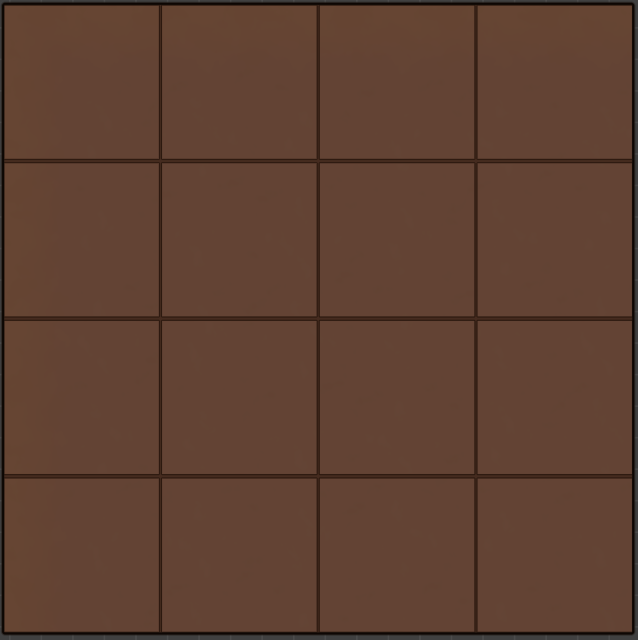
A Shadertoy shader for this pattern:

```glsl
// Four by four brown panels with thin dark double seams, a black rim and a grey margin.

// Signed distance to a rounded box centred on the origin
float roundBox(vec2 p, vec2 halfSize, float radius) {
    vec2 d = abs(p) - halfSize + radius;
    return length(max(d, 0.0)) + min(max(d.x, d.y), 0.0) - radius;
}

// Soft coverage of a stroke along the zero contour of a distance
float stroke(float dist, float halfWidth, float blur) {
    return 1.0 - smoothstep(halfWidth - blur, halfWidth + blur, abs(dist));
}

// Faint mottling from layered sines, about -1 to 1
float mottle(vec2 p) {
    float sum = 0.0, weight = 0.5;
    for (int i = 0; i < 4; i++) {
        sum += weight * sin(p.x + 1.7 * sin(p.y)) * sin(p.y + 1.3 * sin(p.x));
        p = mat2(1.6, 1.2, -1.2, 1.6) * p + 2.3;
        weight *= 0.5;
    }
    return sum;
}

void mainImage(out vec4 fragColor, in vec2 fragCoord) {
    vec2 uv = fragCoord / iResolution.xy;
    vec2 p = uv * vec2(0.9961, 1.0);
    float blur = max(0.0009, 0.7 / iResolution.y);

    // Panel grid, with cell coordinates centred on each panel
    float pitch = 0.2463;
    vec2 grid = (p - vec2(0.0042, 0.0095)) / pitch;
    vec2 local = (fract(grid) - 0.5) * pitch;

    // Panel face, slightly warmer towards the top and the left
    float warmth = max(smoothstep(0.12, 0.02, uv.x), smoothstep(0.88, 0.98, uv.y));
    vec3 face = mix(vec3(0.388, 0.263, 0.204), vec3(0.398, 0.269, 0.198), warmth);
    face += 0.003 * mottle(p * 40.0);

    // Seams: a dark outline per panel, with brown between the outlines
    float panel = roundBox(local, vec2(0.5 * pitch) - vec2(0.0016, 0.0026), 0.0016);
    vec3 color = mix(face, vec3(0.27, 0.17, 0.12), smoothstep(-blur, blur, panel));
    color = mix(color, vec3(0.15, 0.08, 0.045), 0.9 * stroke(panel, 0.0009, blur));

    // Grey margin with faint ticks
    float tick = stroke(fract(grid.x * 5.0 + 0.275) - 0.5, 0.025, 0.02)
               + stroke(fract(grid.y * 5.0 + 0.275) - 0.5, 0.025, 0.02);
    vec3 margin = vec3(0.25) + 0.05 * min(tick, 1.0);
    float board = roundBox(p - vec2(0.0042, 0.0095) - 2.0 * pitch, vec2(2.0 * pitch), 0.004);
    color = mix(color, margin, smoothstep(-blur, blur, board));

    // Black rim with a soft shadow
    color = mix(color, vec3(0.13, 0.10, 0.08), 0.6 * stroke(board, 0.0026, 0.0014));
    color = mix(color, vec3(0.05, 0.025, 0.01), stroke(board + 0.0006, 0.0016, blur));

    fragColor = vec4(color, 1.0);
}
```
